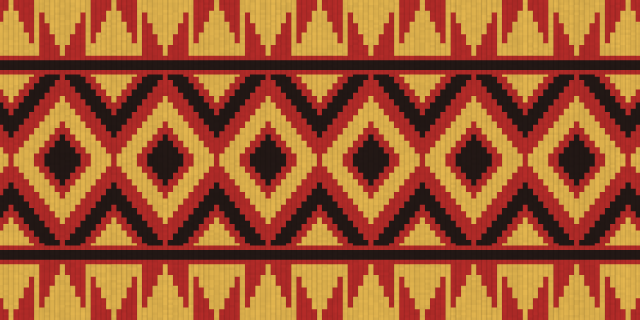
This pattern is drawn by a Shadertoy shader. Its source:

```glsl
const vec3 RED = vec3(0.67, 0.16, 0.15);
const vec3 GOLD = vec3(0.84, 0.67, 0.29);
const vec3 BLACK = vec3(0.13, 0.09, 0.08);

float hash(vec2 p) {
    return fract(sin(dot(p, vec2(127.1, 311.7))) * 43758.5453);
}

// Nested stepped diamonds; level grows outward from the diamond centre
vec3 diamonds(float level) {
    if (level < 4.0) return BLACK;
    if (level < 6.0) return RED;
    if (level < 10.0) return GOLD;
    if (level < 13.5) return RED;
    if (level < 17.0) return BLACK;
    return level < 19.0 ? RED : GOLD;
}

// Interlocking stepped teeth; column 5 is the gold gap between them
vec3 teeth(float column, float row) {
    float opposite = 10.0 - column;
    bool inner = column > 0.5 && column < 4.5 && row < 16.28 + 1.69 * column;
    bool outer = opposite > 0.5 && opposite < 4.5 && row > 25.0 - 1.69 * opposite;
    return inner || outer ? RED : GOLD;
}

vec3 textile(vec2 p) {
    float x = (p.x - 0.195) / 0.01607;
    float thread = floor(x + 0.5);
    float column = abs(mod(thread + 10.0, 20.0) - 10.0);
    float row = abs(p.y - 0.5) / 0.02;

    vec3 color;
    if (row < 13.35) color = diamonds(column + row);
    else if (row < 16.28) color = row > 14.06 && row < 15.6 ? BLACK : RED;
    else color = teeth(column, row);

    // Grooves between warp threads and uneven yarn
    float groove = smoothstep(0.3, 0.5, abs(x - thread));
    float yarn = hash(vec2(thread, floor(p.y * 128.0))) - 0.5;
    float fibre = hash(vec2(floor(x * 3.0), 7.0)) - 0.5;
    return color * (1.02 - 0.1 * groove + 0.05 * yarn + 0.05 * fibre);
}

void mainImage(out vec4 fragColor, in vec2 fragCoord) {
    // Average a 4x4 grid inside each pixel to smooth the edges
    vec3 sum = vec3(0.0);
    for (int j = 0; j < 4; j++) {
        for (int i = 0; i < 4; i++) {
            vec2 offset = (vec2(i, j) + 0.5) / 4.0 - 0.5;
            sum += textile((fragCoord + offset) / iResolution.y);
        }
    }
    fragColor = vec4(sum / 16.0, 1.0);
}
```
